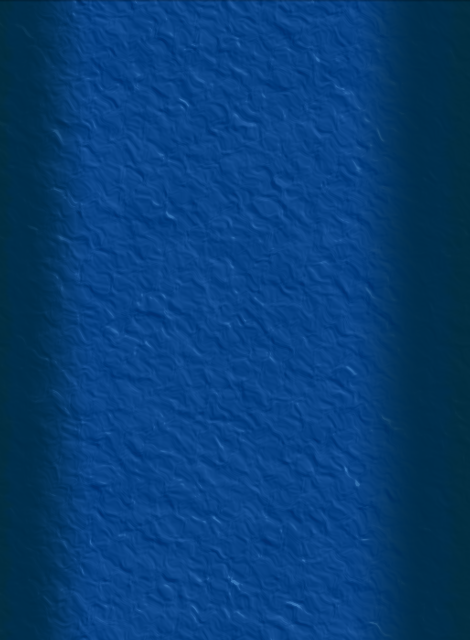
This texture is drawn by a Shadertoy shader. Its source:

```glsl
float hash(vec2 p) {
    vec3 q = fract(vec3(p.xyx) * 0.1031);
    q += dot(q, q.yzx + 33.33);
    return fract((q.x + q.y) * q.z);
}

float noise(vec2 p) {
    vec2 cell = floor(p), f = fract(p);
    f = f * f * (3.0 - 2.0 * f);
    float low = mix(hash(cell), hash(cell + vec2(1, 0)), f.x);
    float high = mix(hash(cell + vec2(0, 1)), hash(cell + vec2(1, 1)), f.x);
    return mix(low, high, f.y);
}

// Crumpled height field, stretched along a falling diagonal
float height(vec2 p) {
    vec2 q = vec2(dot(p, vec2(0.77, -0.64)) * 38.0, dot(p, vec2(0.64, 0.77)) * 66.0) + 90.0;
    q += 0.8 * vec2(noise(p * 60.0 + 20.0), noise(p * 60.0 + 70.0));
    float sum = 0.0, amplitude = 0.5;
    for (int i = 0; i < 4; i++) {
        sum += amplitude * noise(q);
        q = mat2(0.98, 0.2, -0.2, 0.98) * q * 1.8 + 17.0;
        amplitude *= 0.62;
    }
    return sum;
}

void mainImage(out vec4 fragColor, in vec2 fragCoord) {
    vec2 uv = fragCoord / iResolution.xy;
    vec2 p = fragCoord / iResolution.y;

    // Emboss lit from the upper right
    vec2 toLight = vec2(0.0014, 0.0019);
    float relief = (height(p - toLight) - height(p + toLight)) * 4.4;
    float broad = noise(p * vec2(18.0, 26.0) + 5.0) - 0.5;

    // Lit central band with soft, slightly ragged sides
    float x = uv.x + 0.008 * relief + 0.012 * broad;
    float lit = smoothstep(0.055, 0.205, x) * (1.0 - smoothstep(0.74, 0.9, x));
    vec3 color = mix(vec3(0.0, 0.18, 0.3), vec3(0.036, 0.27, 0.54), lit);

    // Greener, darker outer margins with a ragged rim
    float ragged = uv.x + 0.02 * (noise(p * vec2(60.0, 90.0)) - 0.5);
    float margin = 1.0 - smoothstep(0.005, 0.03, ragged) + smoothstep(0.935, 0.985, ragged);
    color = mix(color, vec3(0.008, 0.178, 0.25), 0.8 * margin);

    // Paper grain, mottling and sparse bright creases
    float strength = mix(0.12, 1.0, lit);
    color += strength * vec3(0.046, 0.046, 0.052) * clamp(relief, -1.6, 1.6);
    color += strength * vec3(0.022, 0.022, 0.026) * broad;
    float crease = smoothstep(0.7, 1.8, relief) * smoothstep(0.4, 0.75, noise(p * 24.0 + 40.0));
    color += strength * crease * vec3(0.1, 0.12, 0.1);

    // Thin shade along the top
    color *= 1.0 - 0.25 * smoothstep(0.996, 1.0, uv.y);
    fragColor = vec4(clamp(color, 0.0, 1.0), 1.0);
}
```
